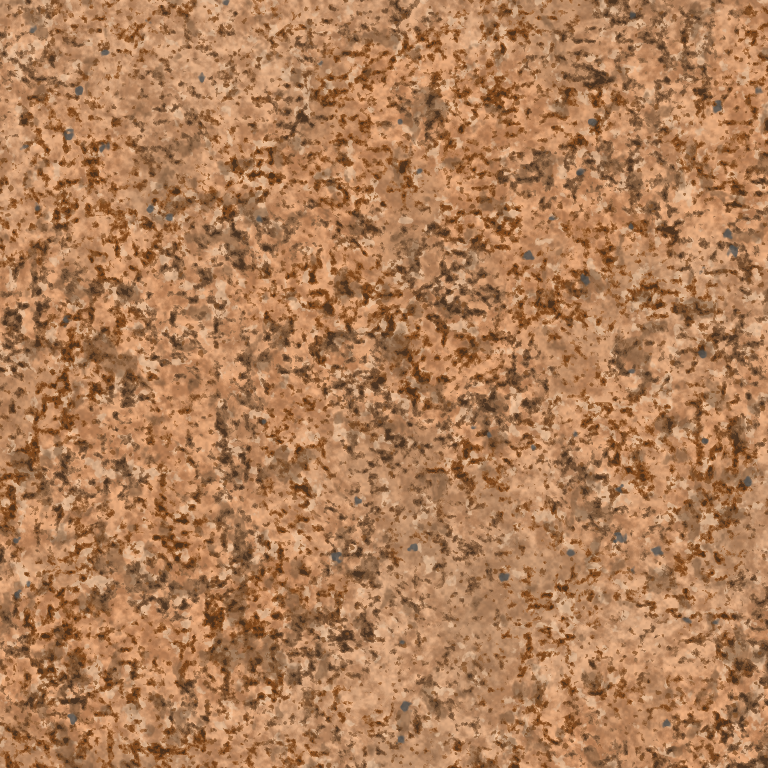
This texture is drawn by a WebGL 1 fragment shader. Its source:

```glsl
precision highp float;
// Weathered rusty stone: mottled tan ground, fine brown specks, pale flakes and slate spots.
uniform vec2 u_resolution;

float hash(vec2 p) {
  return fract(sin(dot(p, vec2(127.1, 311.7))) * 43758.5453);
}

float noise(vec2 p) {
  vec2 i = floor(p), f = fract(p);
  f = f * f * (3.0 - 2.0 * f);
  return mix(mix(hash(i), hash(i + vec2(1.0, 0.0)), f.x),
             mix(hash(i + vec2(0.0, 1.0)), hash(i + 1.0), f.x), f.y);
}

// Four rotated octaves, normalised to 0..1.
float fbm(vec2 p) {
  float sum = 0.0, weight = 0.5333;
  for (int i = 0; i < 4; i++) {
    sum += weight * noise(p);
    p = mat2(1.6, 1.2, -1.2, 1.6) * p + 17.3;
    weight *= 0.5;
  }
  return sum;
}

// Ragged round spots, a few per grid of cells; rarity is the share of empty cells.
float spots(vec2 p, float rarity) {
  vec2 cell = floor(p);
  float cover = 0.0;
  for (int y = -1; y <= 1; y++) {
    for (int x = -1; x <= 1; x++) {
      vec2 id = cell + vec2(float(x), float(y));
      vec2 center = id + vec2(hash(id + 3.1), hash(id + 8.7));
      float radius = mix(0.12, 0.3, pow(hash(id + 5.3), 3.0));
      float dist = length(p - center) + 0.3 * (noise(p * 5.0) - 0.5);
      float present = step(rarity, hash(id + 11.9));
      cover = max(cover, present * (1.0 - smoothstep(radius - 0.08, radius + 0.08, dist)));
    }
  }
  return cover;
}

void main() {
  vec2 uv = gl_FragCoord.xy / min(u_resolution.x, u_resolution.y);
  vec2 p = uv + 0.015 * (vec2(fbm(uv * 14.0), fbm(uv * 14.0 + 40.0)) - 0.5);

  // Layers from broad to fine
  float region = fbm(p * 3.6 + 33.0) - 0.5;
  float stain = fbm(p * vec2(9.5, 8.0) + 21.0);
  float cluster = fbm(p * vec2(23.0, 18.0) + 53.0) - 0.5;
  float mottle = fbm(p * 34.0 + 71.0);
  float grain = fbm(p * 110.0 + 90.0);
  float fine = noise(uv * 260.0);

  // Ground: tan to light peach, dulled by soft stains
  vec3 color = mix(vec3(0.71, 0.51, 0.36), vec3(0.87, 0.67, 0.51),
                   smoothstep(0.32, 0.64, 0.45 * mottle + 0.55 * grain));
  color = mix(color, color * vec3(1.02, 0.97, 0.92), smoothstep(-0.1, 0.15, region));
  color = mix(color, vec3(0.64, 0.48, 0.35), 0.5 * smoothstep(0.47, 0.72, stain));

  // Pale flakes
  float flake = fbm(p * 70.0 + 130.0) + 0.2 * region + 0.35 * cluster;
  color = mix(color, vec3(0.9, 0.75, 0.61), 0.7 * smoothstep(0.59, 0.71, flake));

  // Rust specks, their hue shifting between ochre and grey brown
  float speck = fbm(p * 118.0 + 160.0) + 0.25 * region + 0.32 * cluster;
  float dull = smoothstep(0.38, 0.6, fbm(p * 13.0 + 190.0));
  vec3 rust = mix(vec3(0.64, 0.42, 0.24), vec3(0.61, 0.44, 0.3), dull);
  vec3 deepRust = mix(vec3(0.49, 0.27, 0.1), vec3(0.45, 0.31, 0.2), dull);
  color = mix(color, rust, 0.9 * smoothstep(0.53, 0.6, speck));
  color = mix(color, deepRust, 0.9 * smoothstep(0.61, 0.69, speck));

  // Dark smudges and pits
  float smudge = fbm(p * vec2(52.0, 42.0) + 220.0) + 0.45 * cluster + 0.15 * region;
  color = mix(color, vec3(0.47, 0.34, 0.23), 0.55 * smoothstep(0.6, 0.74, smudge));
  color = mix(color, vec3(0.25, 0.17, 0.11), 0.75 * smoothstep(0.71, 0.82, speck));

  // Tiny isolated brown dots and sparse slate-blue spots
  color = mix(color, vec3(0.5, 0.31, 0.15), 0.75 * spots(uv * 85.0, 0.75));
  color = mix(color, vec3(0.31, 0.32, 0.32), 0.8 * spots(uv * 38.0 + 7.0, 0.96));

  // Fine surface grit
  color *= 0.92 + 0.14 * fine + 0.12 * (grain - 0.5);
  gl_FragColor = vec4(color, 1.0);
}
```
